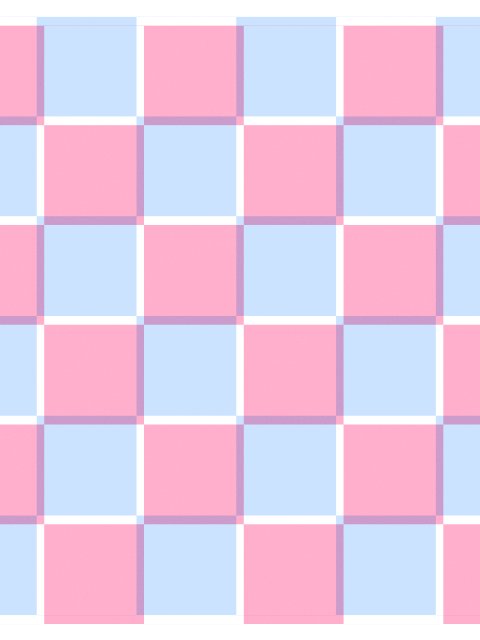
A Shadertoy shader for this pattern:

```glsl
#define CELL 0.1559
#define ROWS 6.0
#define PINK_ORIGIN vec2(0.0691, 0.0249)
#define BLUE_ORIGIN vec2(0.0574, 0.0386)
#define PINK vec3(1.0, 0.685, 0.797)
#define BLUE vec3(0.798, 0.89, 1.0)
#define GRAIN_SCALE 300.0
#define GRAIN_DEPTH 0.06

vec2 hash2(vec2 p) {
    vec3 q = fract(p.xyx * vec3(0.1031, 0.103, 0.0973));
    q += dot(q, q.yzx + 33.33);
    return fract((q.xx + q.yz) * q.zy);
}

// Distance to the nearest jittered feature point
float cellular(vec2 p) {
    vec2 cell = floor(p);
    float nearest = 2.0;
    for (int y = -1; y <= 1; y++)
    for (int x = -1; x <= 1; x++) {
        vec2 neighbour = cell + vec2(x, y);
        nearest = min(nearest, distance(p, neighbour + hash2(neighbour)));
    }
    return nearest;
}

// Box-filtered checkerboard, limited to a band of ROWS rows
float checker(vec2 p, vec2 origin, float parity) {
    vec2 q = (p - origin) / CELL;
    float pixelsPerCell = CELL * iResolution.y;
    vec2 wave = 0.5 - abs(mod(q + 0.5, 2.0) - 1.0);
    vec2 side = clamp(wave * pixelsPerCell * 2.0, -1.0, 1.0);
    float band = clamp(min(q.y, ROWS - q.y) * pixelsPerCell + 0.5, 0.0, 1.0);
    return (0.5 + 0.5 * parity * side.x * side.y) * band;
}

// Transmittance of one ink layer with slightly uneven density
vec3 ink(vec3 tint, float coverage, float grain) {
    return mix(vec3(1.0), tint, coverage * (1.0 + GRAIN_DEPTH * grain));
}

void mainImage(out vec4 fragColor, in vec2 fragCoord) {
    vec2 p = fragCoord / iResolution.y;
    float grain = cellular(p * GRAIN_SCALE) - 0.48;

    // Two offset layers, overprinted by multiplication
    vec3 pinkLayer = ink(PINK, checker(p, PINK_ORIGIN, 1.0), grain);
    vec3 blueLayer = ink(BLUE, checker(p, BLUE_ORIGIN, -1.0), grain);
    fragColor = vec4(pinkLayer * blueLayer, 1.0);
}
```
